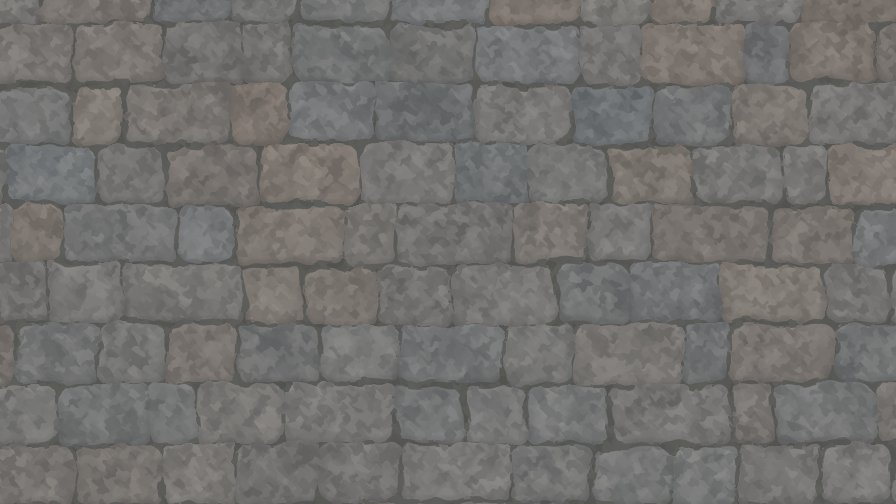
Give the GLSL for this texture, as a WebGL 2 fragment shader.

```glsl
#version 300 es
precision highp float;
// Weathered grey stone wall: uneven courses of rounded blocks with dark, broken joints.
// Each block is a rounded box between jittered joints; smooth cellular noise
// gives the flat mottled patches and eats into the block edges.

uniform vec2 u_resolution;
out vec4 outColor;

const float COURSES = 8.4;          // courses per canvas height
const float BLOCK_WIDTH = 0.165;    // mean block width, canvas heights
const float JOINT_JITTER = 0.56;    // spread of upright joints, in blocks
const float CORNER_RADIUS = 0.024;
const float GAP_MIN = -0.0025;      // negative gaps close the joint
const float GAP_MAX = 0.0062;
const float EDGE_WEAR = 0.013;
const float EDGE_SOFTNESS = 0.0012;
const float FINE_SCALE = 62.0;      // mottling cells per canvas height
const float BROAD_SCALE = 27.0;
const vec3 MORTAR = vec3(0.345, 0.345, 0.335);
const vec3 STONE_DARK = vec3(0.385, 0.382, 0.378);
const vec3 STONE_LIGHT = vec3(0.535, 0.528, 0.518);
const vec3 WARM_TINT = vec3(0.030, 0.003, -0.016);
const vec3 COOL_TINT = vec3(-0.018, -0.001, 0.014);

float hash(vec2 p) {
    vec3 q = fract(p.xyx * vec3(0.1031, 0.1030, 0.0973));
    q += dot(q, q.yzx + 33.33);
    return fract((q.x + q.y) * q.z);
}

// Layered sines that bend straight lines and cell borders.
vec2 bend(vec2 p) {
    vec2 a = sin(p.yx * vec2(1.7, 2.1) + vec2(0.4, 2.2));
    vec2 b = sin(p.yx * vec2(3.9, 3.3) + p * 1.3 + vec2(4.1, 1.0));
    return 0.6 * a + 0.4 * b;
}

// Cellular noise with one random value per cell and softened borders.
float patches(vec2 p, float seed) {
    p += 0.35 * bend(p * 1.6 + seed);
    vec2 cell = floor(p);
    float sum = 0.0, total = 0.0;
    for (int y = -1; y <= 1; y++)
    for (int x = -1; x <= 1; x++) {
        vec2 id = cell + vec2(x, y);
        vec2 site = id + vec2(hash(id + seed), hash(id + seed + 57.0));
        vec2 away = p - site;
        float weight = exp(-22.0 * dot(away, away)) + 1e-9;
        sum += weight * hash(id + seed + 113.0);
        total += weight;
    }
    return sum / total;
}

// Position of an upright joint along its course, in blocks.
float jointAt(float index, float course) {
    return index + JOINT_JITTER * (hash(vec2(index + 40.0, course + 9.0)) - 0.5);
}

float roundedBox(vec2 p, vec2 halfSize, float radius) {
    vec2 q = abs(p) - halfSize + radius;
    return length(max(q, 0.0)) + min(max(q.x, q.y), 0.0) - radius;
}

void main() {
    vec2 p = gl_FragCoord.xy / u_resolution.y;
    float fine = patches(p * FINE_SCALE, 11.0);
    float broad = patches(p * BROAD_SCALE, 71.0);
    float wide = patches(p * 9.0, 151.0);

    // Find the block in its gently wavering course.
    vec2 w = p + 0.0035 * bend(p * 17.0) + 0.0022 * bend(p * 43.0);
    w.y += 0.004 * sin(w.x * 5.3 + w.y * 9.0);
    float course = floor(w.y * COURSES);
    float along = w.x / BLOCK_WIDTH + hash(vec2(course, 23.0));
    float index = floor(along);
    if (along < jointAt(index, course)) index -= 1.0;
    else if (along >= jointAt(index + 1.0, course)) index += 1.0;
    float left = jointAt(index, course);
    float right = jointAt(index + 1.0, course);
    vec2 block = vec2(index + 80.0, course + 3.0);

    // Shape the block, with a joint that opens and closes.
    vec2 halfSize = 0.5 * vec2((right - left) * BLOCK_WIDTH, 1.0 / COURSES);
    vec2 local = vec2((along - 0.5 * (left + right)) * BLOCK_WIDTH,
                      w.y - (course + 0.5) / COURSES);
    local.y += 0.005 * (hash(block + 7.0) - 0.5);
    local.x += local.y * 0.12 * (hash(block + 19.0) - 0.5);
    float radius = CORNER_RADIUS * mix(0.5, 1.15, hash(block + 31.0));
    float d = roundedBox(local, halfSize, radius);
    d += mix(GAP_MIN, GAP_MAX, wide);
    d += EDGE_WEAR * (0.55 * fine + 0.45 * broad - 0.5);
    float soft = max(EDGE_SOFTNESS, 0.75 / u_resolution.y);
    float joint = smoothstep(-soft, soft, d);

    // Mottled stone, tinted block by block and more strongly higher up.
    float tone = 0.5 + 0.55 * (fine - 0.5) + 0.36 * (broad - 0.5);
    tone += 0.20 * (hash(block + 43.0) - 0.5) + 0.12 * (wide - 0.5);
    float rim = smoothstep(-0.013, -0.003, d);
    tone += rim * (0.14 * sign(local.y) * smoothstep(0.02, 0.05, abs(local.y)) - 0.08);
    vec3 stone = mix(STONE_DARK, STONE_LIGHT, clamp(tone, 0.0, 1.0));
    float hue = hash(block + 61.0);
    float strength = mix(0.45, 1.0, smoothstep(0.1, 0.8, p.y));
    stone += strength * (WARM_TINT * smoothstep(0.55, 1.0, hue)
                       + COOL_TINT * smoothstep(0.5, 0.0, hue));

    vec3 mortar = MORTAR + 0.05 * (fine - 0.5);
    outColor = vec4(mix(stone, mortar, joint), 1.0);
}
```
